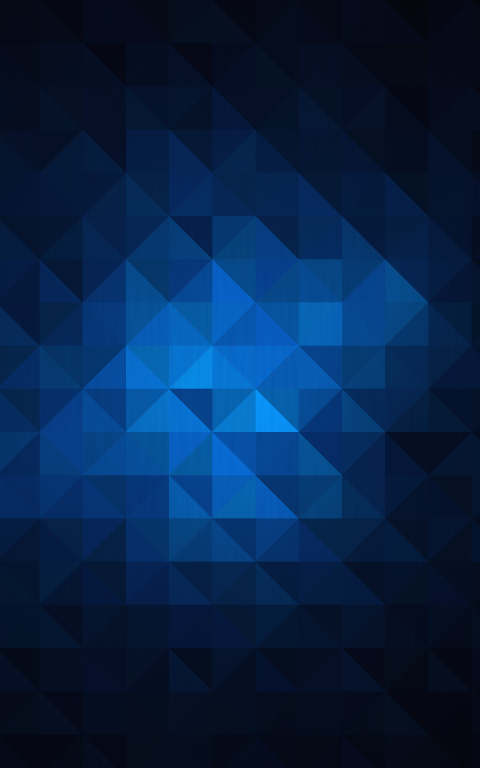
This background is drawn by a Shadertoy shader. Its source:

```glsl
// A blue glow broken into a mosaic of right triangles on a near-black ground.
// A square grid is cut by alternating diagonals; each triangle samples a sum
// of soft lobes at its middle, then varies by hash, noise and facing.

const float CELL = 0.09;                  // cell side, in canvas widths
const vec2 GRID_ORIGIN = vec2(0.0823, 0.0);
const vec2 CANVAS = vec2(1.0, 1.6);       // width and height, y runs down
const int SAMPLES = 3;                    // antialiasing samples per axis

float hash(vec2 p) {
    vec3 q = fract(p.xyx * vec3(0.1031, 0.1030, 0.0973));
    q += dot(q, q.yzx + 33.33);
    return fract((q.x + q.y) * q.z);
}

vec2 gradientAt(vec2 corner) {
    float angle = 6.2832 * hash(corner + 71.0);
    return vec2(cos(angle), sin(angle));
}

float gradientNoise(vec2 p) {
    vec2 i = floor(p), f = fract(p);
    vec2 u = f * f * f * (f * (f * 6.0 - 15.0) + 10.0);
    vec2 e = vec2(1.0, 0.0);
    float a = dot(gradientAt(i), f);
    float b = dot(gradientAt(i + e.xy), f - e.xy);
    float c = dot(gradientAt(i + e.yx), f - e.yx);
    float d = dot(gradientAt(i + e.xx), f - e.xx);
    return mix(mix(a, b, u.x), mix(c, d, u.x), u.y);
}

float lobe(vec2 p, vec2 center, vec2 radius) {
    vec2 d = (p - center) / radius;
    return exp(-dot(d, d));
}

// Broad halo, bright core, side lobes and one dim pocket
float glow(vec2 p) {
    float light = 0.06;
    light += 0.30 * lobe(p, vec2(0.42, 0.80), vec2(0.58, 0.54));
    light += 0.42 * lobe(p, vec2(0.48, 0.78), vec2(0.27, 0.31));
    light += 0.14 * lobe(p, vec2(0.10, 0.94), vec2(0.19));
    light += 0.22 * lobe(p, vec2(0.78, 0.62), vec2(0.135));
    light += 0.10 * lobe(p, vec2(0.48, 1.04), vec2(0.17));
    light -= 0.08 * lobe(p, vec2(0.83, 0.90), vec2(0.125));
    return light;
}

// Green rises faster than blue as the light grows
vec3 blueRamp(float light, float tint) {
    float green = light * (0.40 + 0.18 * light) * (1.0 + tint);
    return vec3(0.017 + 0.018 * light, green, light);
}

vec3 mosaic(vec2 p) {
    // Cell, diagonal direction and side of the diagonal
    vec2 g = (p - GRID_ORIGIN) / CELL;
    vec2 cell = floor(g), f = g - cell;
    bool falling = mod(cell.x + cell.y, 2.0) < 0.5;
    float across = falling ? f.y : 1.0 - f.y;
    float right = step(across, f.x);

    // Light at the triangle's middle, with a trace of the local gradient
    vec2 c = mix(vec2(1.0, 2.0), vec2(2.0, 1.0), right) / 3.0;
    if (!falling) c.y = 1.0 - c.y;
    vec2 middle = GRID_ORIGIN + (cell + c) * CELL;
    float light = mix(glow(middle), glow(p), 0.15);

    // Facing, random shade and broad mottling
    vec2 id = cell * vec2(2.0, 1.0) + vec2(right + 40.0, 17.0);
    float facing = falling ? 0.13 - 0.26 * right : 0.0;
    float shade = 0.34 * (hash(id) - 0.5);
    float mottle = 0.15 * gradientNoise(middle * 5.0 + 3.0);
    light *= 1.0 + facing + shade + mottle;

    // Faint vertical grain and a small shift of hue
    light *= 1.0 + 0.04 * gradientNoise(p * vec2(110.0, 9.0));
    float tint = 0.20 * (hash(id + 9.0) - 0.5);
    return blueRamp(light, tint);
}

void mainImage(out vec4 fragColor, in vec2 fragCoord) {
    vec3 color = vec3(0.0);
    for (int j = 0; j < SAMPLES; j++) {
        for (int i = 0; i < SAMPLES; i++) {
            vec2 offset = (vec2(float(i), float(j)) + 0.5) / float(SAMPLES) - 0.5;
            vec2 uv = (fragCoord + offset) / iResolution.xy;
            color += mosaic(vec2(uv.x, 1.0 - uv.y) * CANVAS);
        }
    }
    fragColor = vec4(color / float(SAMPLES * SAMPLES), 1.0);
}
```
